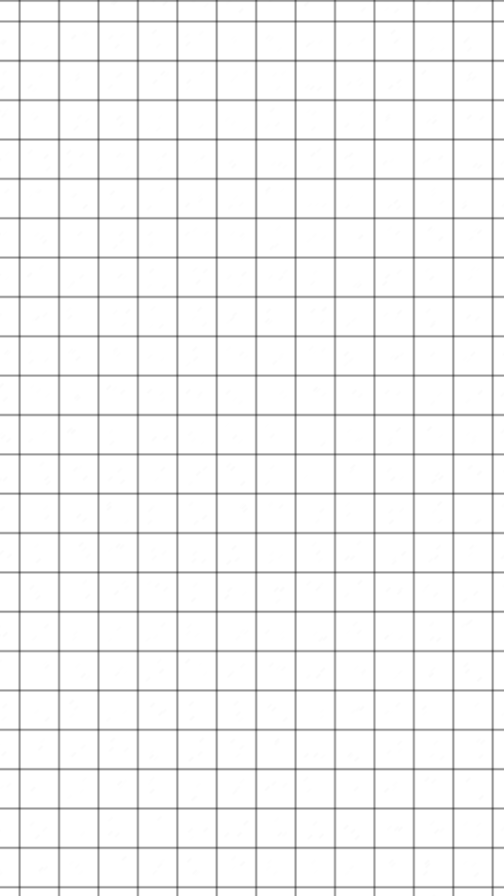
Give the GLSL for this pattern, as a Shadertoy shader.

```glsl
#define PITCH vec2(0.0440, 0.04392)   // cell size, in canvas heights
#define ORIGIN vec2(0.0219, 0.0098)   // first crossing, lower left
#define LINE_WIDTH 0.00176
#define SOFTNESS 0.00235              // edge blur, in canvas heights
#define INK 0.55
#define INK_VARIATION 0.08
#define TOP_EDGE 0.9992
#define SPECK_DARKNESS 0.018
#define SPECK_COUNT 3

float hash(vec2 p) {
    vec3 q = fract(vec3(p.xyx) * 0.1031);
    q += dot(q, q.yzx + 33.33);
    return fract((q.x + q.y) * q.z);
}

// Box-filtered coverage of a line at distance d
float lineCoverage(float d, float blur) {
    float reach = 0.5 * (LINE_WIDTH + blur);
    return clamp((reach - abs(d)) / blur, 0.0, min(1.0, LINE_WIDTH / blur));
}

float lineInk(float index, float axis) {
    return INK * (1.0 + INK_VARIATION * (hash(vec2(index, axis)) - 0.5));
}

// Faint short smudges near the middle of each cell
float specks(vec2 cell, vec2 local, float pixel) {
    float amount = 0.0;
    for (int i = 0; i < SPECK_COUNT; i++) {
        vec2 seed = cell + float(i) * vec2(37.0, 71.0) + 50.0;
        vec2 center = 0.25 + 0.5 * vec2(hash(seed), hash(seed + 13.0));
        vec2 offset = (local - center) * PITCH;
        float along = clamp(dot(offset, vec2(0.707)), -0.002, 0.002);
        float d = length(offset - along * vec2(0.707));
        float strength = hash(seed + 29.0);
        amount = max(amount, strength * (1.0 - smoothstep(0.0, 0.0015 + pixel, d)));
    }
    return amount * SPECK_DARKNESS;
}

void mainImage(out vec4 fragColor, in vec2 fragCoord) {
    vec2 uv = fragCoord / iResolution.y;
    float pixel = 1.0 / iResolution.y;
    float blur = max(SOFTNESS, pixel);

    vec2 grid = (uv - ORIGIN) / PITCH;
    vec2 nearest = floor(grid + 0.5);
    vec2 dist = (grid - nearest) * PITCH;

    // Ruled lines and the top border
    float vertical = lineCoverage(dist.x, blur) * lineInk(nearest.x, 3.0);
    float horizontal = lineCoverage(dist.y, blur) * lineInk(nearest.y, 91.0);
    float border = lineCoverage(uv.y - TOP_EDGE, blur) * INK;

    // Paper darkened by each layer
    float shade = (1.0 - vertical) * (1.0 - horizontal) * (1.0 - border);
    shade *= 1.0 - specks(floor(grid), fract(grid), pixel);
    fragColor = vec4(vec3(shade), 1.0);
}
```
